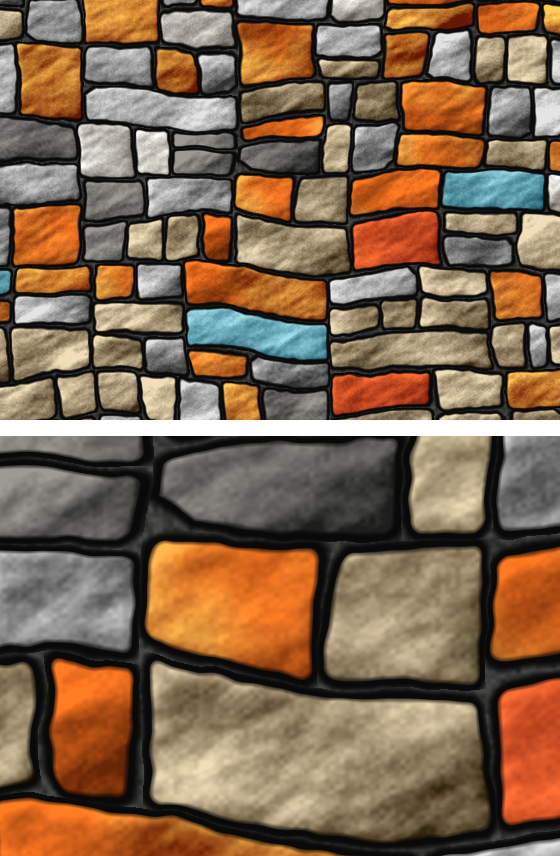
Top: the whole. Bottom: its middle third, enlarged.
Write a Shadertoy shader that draws this texture.

```glsl
float hash(vec2 p) {
    return fract(sin(dot(p, vec2(127.1, 311.7))) * 43758.5453);
}

float noise(vec2 p) {
    vec2 i = floor(p), f = fract(p);
    f = f * f * (3.0 - 2.0 * f);
    return mix(mix(hash(i), hash(i + vec2(1, 0)), f.x),
               mix(hash(i + vec2(0, 1)), hash(i + vec2(1, 1)), f.x), f.y);
}

float fbm(vec2 p) {
    float sum = 0.0, amp = 0.5;
    for (int i = 0; i < 5; i++) {
        sum += amp * noise(p);
        p = mat2(1.6, 1.2, -1.2, 1.6) * p + 7.3;
        amp *= 0.5;
    }
    return sum;
}

vec2 noise2(vec2 p) {
    return vec2(noise(p), noise(p + 37.0)) - 0.5;
}

// Cleft surface with strata rising to the right
float rockHeight(vec2 p) {
    vec2 strata = vec2(dot(p, vec2(0.88, 0.47)), dot(p, vec2(-0.47, 0.88)));
    return fbm(strata * vec2(8.0, 20.0));
}

float pick(float id, float k) {
    return hash(vec2(id * 57.0, k));
}

// Random repeated splitting of the wall into blocks
float findBlock(vec2 p, out vec2 lo, out vec2 hi) {
    lo = vec2(-0.12, -0.1);
    hi = vec2(1.47, 1.08);
    float id = 0.37;
    for (int i = 0; i < 10; i++) {
        vec2 size = hi - lo;
        float r = pick(id, 1.0);
        if (size.x * size.y < mix(0.014, 0.045, r * r)) break;
        bool upright = size.y < 0.13 || size.x > size.y * mix(1.4, 2.6, pick(id, 2.0));
        vec2 axis = upright ? vec2(1, 0) : vec2(0, 1);
        vec2 cut = mix(lo, hi, mix(0.36, 0.64, pick(id, 3.0)));
        float side = step(dot(cut, axis), dot(p, axis));
        lo = mix(lo, cut, axis * side);
        hi = mix(hi, cut, axis * (1.0 - side));
        id = pick(id, 4.0 + side);
    }
    return id;
}

// Distance to a tilted, rounded block with one broken corner
float stoneDistance(vec2 q, vec2 h, float id) {
    vec2 tilt = vec2(pick(id, 6.0), pick(id, 7.0)) - 0.5;
    h -= 0.004 + 0.009 * (abs(tilt) + tilt * (q / h).yx);
    vec2 e = abs(q) - h + 0.010;
    float d = length(max(e, 0.0)) + min(max(e.x, e.y), 0.0) - 0.010;
    vec2 corner = sign(vec2(pick(id, 8.0), pick(id, 9.0)) - 0.5);
    vec2 slant = vec2(0.6, 0.8);
    float chip = dot(q * corner, slant) - dot(h, slant) * mix(0.78, 1.3, pick(id, 10.0));
    return max(d, chip);
}

vec3 stoneColor(float id, float tone, float stain) {
    float kind = pick(id, 11.0);
    vec3 dark = vec3(0.30, 0.30, 0.30), light = vec3(0.83, 0.83, 0.83);
    if (kind < 0.03) {
        dark = vec3(0.15, 0.39, 0.46); light = vec3(0.58, 0.83, 0.88);
    } else if (kind < 0.075) {
        dark = vec3(0.48, 0.11, 0.04); light = vec3(0.95, 0.40, 0.19);
    } else if (kind < 0.29) {
        dark = vec3(0.50, 0.20, 0.04);
        light = mix(vec3(0.98, 0.46, 0.13), vec3(1.0, 0.74, 0.32), stain);
    } else if (kind < 0.59) {
        dark = vec3(0.32, 0.26, 0.16); light = vec3(0.88, 0.81, 0.67);
    } else if (kind < 0.66) {
        dark = vec3(0.48, 0.46, 0.43); light = vec3(0.97, 0.96, 0.94);
    } else if (kind < 0.76) {
        dark = vec3(0.19, 0.19, 0.18); light = vec3(0.57, 0.56, 0.54);
    }
    return mix(dark, light, tone);
}

void mainImage(out vec4 fragColor, in vec2 fragCoord) {
    vec2 uv = fragCoord / iResolution.y;
    float aa = 0.8 / iResolution.y;

    // Hand-laid joints
    vec2 p = uv + 0.05 * noise2(uv * 4.0) + 0.011 * noise2(uv * 17.0) + 0.004 * noise2(uv * 60.0);
    vec2 lo, hi;
    float id = findBlock(p, lo, hi);
    vec2 q = p - 0.5 * (lo + hi), h = 0.5 * (hi - lo);
    float d = stoneDistance(q, h, id);

    // Relief lit from the upper left
    vec2 s = uv + 9.0 * vec2(pick(id, 12.0), pick(id, 13.0));
    float relief = rockHeight(s) - rockHeight(s + vec2(-0.005, 0.009));
    float patches = fbm(s * vec2(6.0, 10.0)) - 0.48;
    float grain = noise(uv * 250.0) - 0.5;
    vec2 t = q / h;
    float bevel = smoothstep(-0.020, 0.0, d) * dot(t * t * t, vec2(-0.28, 0.45));
    float tone = 0.58 + 0.25 * (pick(id, 14.0) - 0.5) + 1.4 * patches
               + 2.4 * relief + 0.20 * grain + bevel + 0.10 * dot(t, vec2(-0.5, 0.8));
    float stain = smoothstep(0.3, 0.65, fbm(s * 5.0 + 3.0) + 0.4 * (pick(id, 15.0) - 0.5));
    vec3 stone = stoneColor(id, clamp(tone, -0.2, 1.12), stain);
    stone *= mix(0.4, 1.0, smoothstep(0.0, -0.004, d));

    // Black joint with grey mortar where it widens
    vec3 mortar = vec3(0.24, 0.24, 0.23) * smoothstep(0.003, 0.011, d) * (0.8 + 0.6 * grain) + 0.035;
    vec3 col = mix(mortar, stone, smoothstep(aa, -aa, d));
    fragColor = vec4(clamp(col, 0.0, 1.0), 1.0);
}
```
